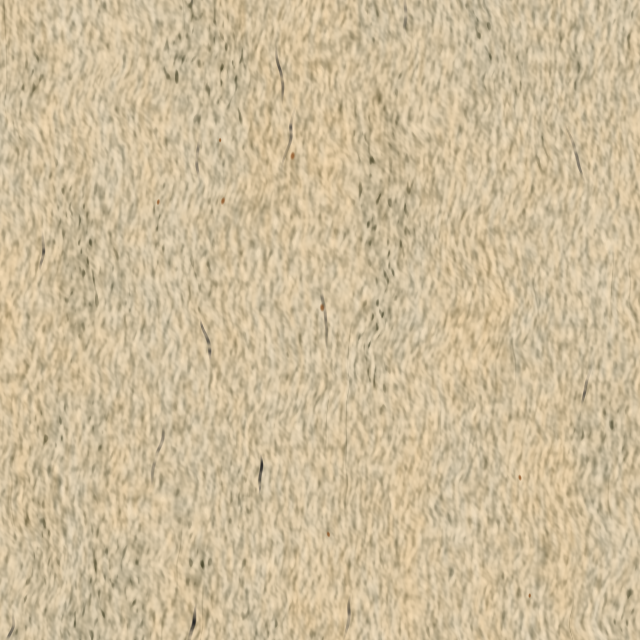
This texture is drawn by a WebGL 2 fragment shader. Its source:

```glsl
#version 300 es
precision highp float;
// Pale weathered wood: crisp upright fibres, faint grey bands, dark cracks and rust specks.

uniform vec2 u_resolution;
out vec4 fragColor;

// Colours
const vec3 SHADE = vec3(0.57, 0.52, 0.395);
const vec3 LIGHT = vec3(0.89, 0.81, 0.675);
const vec3 CRACK = vec3(0.12, 0.12, 0.12);
const vec3 RUST = vec3(0.54, 0.31, 0.13);
const vec3 WARM_SHIFT = vec3(0.012, -0.002, -0.018);
const vec3 GREY_SHIFT = vec3(-0.016, -0.002, 0.012);

// Tone is the red level of the wood
const float BASE_TONE = 0.829;
const float COARSE_AMOUNT = 0.095;
const float FINE_AMOUNT = 0.088;
const float SPECKLE_AMOUNT = 0.050;
const float MOTTLE_AMOUNT = 0.028;
const float GREY_AMOUNT = 0.048;
const float PORE_AMOUNT = 0.26;
const float HAIRLINE_AMOUNT = 0.09;

// Cells per canvas, across and along the fibres
const vec2 COARSE_SCALE = vec2(118.0, 38.0);
const vec2 FINE_SCALE = vec2(165.0, 62.0);
const vec2 SPECKLE_SCALE = vec2(190.0, 125.0);
const vec2 PORE_SCALE = vec2(130.0, 46.0);
const vec2 MOTTLE_SCALE = vec2(40.0, 11.0);
const vec2 BAND_SCALE = vec2(13.0, 3.0);
const vec2 HAIRLINE_SCALE = vec2(34.0, 5.0);
const float CRACK_CELLS = 5.0;
const float CRACK_CHANCE = 0.5;
const float RUST_CELLS = 7.0;
const float RUST_CHANCE = 0.14;

float hash(vec2 p) {
    vec3 q = fract(vec3(p.xyx) * 0.1031);
    q += dot(q, q.yzx + 33.33);
    return fract((q.x + q.y) * q.z);
}

// Smooth value noise from -1 to 1, for broad changes
float noise(vec2 p) {
    vec2 cell = floor(p), f = fract(p);
    f = f * f * (3.0 - 2.0 * f);
    float low = mix(hash(cell), hash(cell + vec2(1, 0)), f.x);
    float high = mix(hash(cell + vec2(0, 1)), hash(cell + vec2(1, 1)), f.x);
    return 2.0 * mix(low, high, f.y) - 1.0;
}

float slopeAt(vec2 corner, vec2 offset) {
    vec2 gradient = 2.0 * vec2(hash(corner), hash(corner + 157.3)) - 1.0;
    return dot(gradient, offset);
}

// Gradient noise with no broad part, for crisp fibres leaning by a slope
float fibre(vec2 p, vec2 scale, float slope, float seed) {
    p = vec2(p.x + slope * p.y, p.y) * scale + seed;
    vec2 cell = floor(p), f = fract(p), s = f * f * (3.0 - 2.0 * f);
    vec2 r = vec2(1, 0), u = vec2(0, 1);
    float low = mix(slopeAt(cell, f), slopeAt(cell + r, f - r), s.x);
    float high = mix(slopeAt(cell + u, f - u), slopeAt(cell + 1.0, f - 1.0), s.x);
    return 2.5 * mix(low, high, s.y);
}

// Strength of the thin tapered cracks scattered one per cell
float cracks(vec2 p, float pixel) {
    float strength = 0.0;
    vec2 home = floor(p * CRACK_CELLS);
    for (int k = 0; k < 9; k++) {
        vec2 cell = home + vec2(k % 3 - 1, k / 3 - 1);
        if (hash(cell + 71.3) > CRACK_CHANCE) continue;
        vec2 d = p - (cell + vec2(hash(cell + 5.1), hash(cell + 9.7))) / CRACK_CELLS;
        float opacity = mix(0.30, 1.0, hash(cell + 23.9));
        float halfLength = mix(0.070, 0.030, opacity) * mix(0.7, 1.3, hash(cell + 37.1));
        float slope = 0.5 * (hash(cell + 41.7) - 0.5);
        float bend = 0.003 * noise(vec2(d.y * 40.0, hash(cell) * 50.0));
        float taper = 1.0 - smoothstep(0.25, 1.0, abs(d.y / halfLength));
        float width = mix(0.0008, 0.0026, taper) + 0.7 * pixel;
        float line = 1.0 - smoothstep(0.25 * width, width, abs(d.x - slope * d.y - bend));
        float broken = 0.65 + 0.55 * noise(vec2(d.y * 120.0, cell.x * 7.0 + cell.y));
        strength = max(strength, line * taper * opacity * broken);
    }
    return clamp(strength, 0.0, 1.0);
}

// Small upright rust spots
float rustSpecks(vec2 p, float pixel) {
    vec2 cell = floor(p * RUST_CELLS);
    vec2 spot = 0.15 + 0.7 * vec2(hash(cell + 13.3), hash(cell + 29.9));
    vec2 d = p - (cell + spot) / RUST_CELLS;
    float radius = mix(0.002, 0.005, hash(cell + 47.1)) + pixel;
    float present = step(hash(cell + 83.7), RUST_CHANCE);
    return present * (1.0 - smoothstep(0.2 * radius, radius, length(d * vec2(1.4, 0.8))));
}

void main() {
    vec2 p = gl_FragCoord.xy / u_resolution.y;
    float pixel = 1.0 / u_resolution.y;

    // Fibres wander sideways
    vec2 w = p;
    w.x += 0.010 * noise(p * vec2(7.0, 10.0) + 3.7) + 0.003 * noise(p * vec2(22.0, 32.0) + 8.2);

    // Fibre layers
    float fine = fibre(w, FINE_SCALE, -0.12, 41.0);
    float tone = BASE_TONE + FINE_AMOUNT * fine
        + COARSE_AMOUNT * fibre(w, COARSE_SCALE, 0.08, 17.0)
        + SPECKLE_AMOUNT * fibre(w, SPECKLE_SCALE, 0.25, 59.0)
        + MOTTLE_AMOUNT * noise(w * MOTTLE_SCALE + 23.0);

    // Broad grey and warm bands
    float band = 0.7 * noise(w * BAND_SCALE + 6.4) + 0.5 * noise(w * vec2(32.0, 9.0) + 31.0);
    float grey = smoothstep(0.0, 0.85, band);
    float warm = noise(w * vec2(17.0, 4.0) + 77.0) + 0.9 * noise(w * vec2(110.0, 38.0) + 91.0);

    // Dark pores gather in the grey bands; faint hairlines run on between them
    float pore = smoothstep(0.25, 0.95, 0.6 * fibre(w, PORE_SCALE, 0.15, 103.0) - 0.5 * fine);
    float hairline = 1.0 - smoothstep(0.0, 0.12, abs(noise(w * HAIRLINE_SCALE + 67.0)));
    hairline *= smoothstep(0.1, 0.7, noise(w * vec2(20.0, 9.0) + 113.0));
    tone -= GREY_AMOUNT * grey + PORE_AMOUNT * pore * (0.20 + grey) + HAIRLINE_AMOUNT * hairline;

    float level = (tone - SHADE.r) / (LIGHT.r - SHADE.r);
    level -= 0.45 * max(level - 0.92, 0.0);
    vec3 colour = mix(SHADE, LIGHT, clamp(level, -0.9, 1.15));
    colour += WARM_SHIFT * warm * (1.0 - 0.6 * grey) + GREY_SHIFT * grey;

    colour = mix(colour, RUST, 0.75 * rustSpecks(w, pixel));
    colour = mix(colour, CRACK, cracks(w, pixel));
    fragColor = vec4(clamp(colour, 0.0, 1.0), 1.0);
}
```
